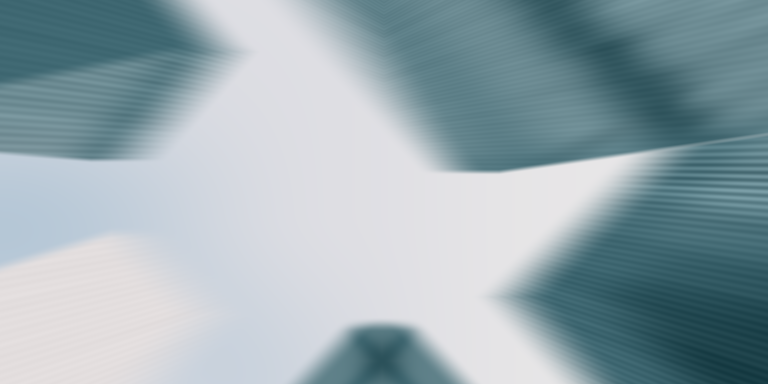
Give the GLSL for this background, as a WebGL 2 fragment shader.

```glsl
#version 300 es
precision highp float;

uniform vec2 u_resolution;
out vec4 fragColor;

#define VANISH_Y 0.575
#define STREAK_FREQ 85.0
#define STREAK_GAIN 0.05
#define SIDE_BLUR 0.22
#define EDGE_BLUR 0.008

const vec3 DEEP = vec3(0.08, 0.22, 0.25);
const vec3 TEAL = vec3(0.24, 0.40, 0.44);
const vec3 SLATE = vec3(0.43, 0.55, 0.58);
const vec3 MIST = vec3(0.69, 0.73, 0.76);
const vec3 SKY = vec3(0.87, 0.87, 0.89);
const vec3 SKY_BLUE = vec3(0.71, 0.78, 0.84);
const vec3 WARM = vec3(0.89, 0.87, 0.87);

float hash(vec2 p) {
    return fract(sin(dot(p, vec2(127.1, 311.7))) * 43758.5);
}

float noise(vec2 p) {
    vec2 i = floor(p), f = fract(p);
    f = f * f * (3.0 - 2.0 * f);
    return mix(mix(hash(i), hash(i + vec2(1, 0)), f.x),
               mix(hash(i + vec2(0, 1)), hash(i + vec2(1, 1)), f.x), f.y);
}

float bell(float x, float width) {
    return exp(-x * x / (width * width));
}

// 1 above the given height, 0 below
float above(float y, float height, float blur) {
    return smoothstep(-blur, blur, y - height);
}

// Fine floors fanning out from the middle of the canvas
float streaks(vec2 p) {
    float fan = (p.y - VANISH_Y) / (abs(p.x - 1.0) + 0.7);
    float wave = sin(fan * STREAK_FREQ * 6.2832);
    float grain = noise(vec2(p.x * 2.0, fan * STREAK_FREQ * 0.8)) - 0.5;
    return 0.45 * wave + 1.1 * grain;
}

vec3 skyColor(vec2 p) {
    vec3 c = mix(SKY, vec3(0.905, 0.9, 0.905), smoothstep(0.8, 1.5, p.x));
    float blue = (1.0 - smoothstep(0.0, 0.9, p.x)) * bell(p.y - 0.4, 0.32);
    blue += 0.45 * bell(p.x - 0.62, 0.3) * (1.0 - smoothstep(0.0, 0.45, p.y));
    return mix(c, SKY_BLUE, min(blue, 1.0));
}

// Pale block at the lower left
vec3 paleBlock(vec3 c, vec2 p, float streak) {
    float side = 0.68 - 0.95 * abs(p.y - 0.18) - p.x;
    float roof = min(0.392, 0.302 + 0.31 * p.x);
    float mask = smoothstep(0.0, 0.27, side) * (1.0 - above(p.y, roof, 0.02));
    return mix(c, WARM + 0.012 * streak, mask);
}

// Tower at the upper left, with a dark face over a grey one
vec3 leftTower(vec3 c, vec2 p, float streak) {
    float side = 0.682 - 0.88 * abs(p.y - 0.865) - p.x;
    float upper = above(p.y, min(0.78 + 0.19 * p.x, 0.868), 0.02);
    vec3 grey = mix(SLATE, MIST, 0.25 * (1.0 - smoothstep(0.58, 0.75, p.y)));
    grey = mix(grey, TEAL, 0.45 * bell(side - 0.19, 0.09));
    vec3 face = mix(grey, TEAL + 0.06 * (1.0 - p.y), upper);
    face += STREAK_GAIN * streak * mix(1.0, 0.35, upper);
    float fade = smoothstep(0.0, SIDE_BLUR, side);
    fade = mix(pow(fade, 0.7), fade, upper);
    return mix(c, face, fade * above(p.y, max(0.583, 0.602 - 0.08 * p.x), EDGE_BLUR));
}

// Tower at the upper right, crossed by a dark diagonal band
vec3 rightTower(vec3 c, vec2 p, float base, float streak) {
    float side = p.x - 0.67 - 0.93 * (1.0 - p.y);
    vec3 face = mix(SLATE, TEAL, 0.35 * bell(side - 0.3, 0.13));
    float ripple = noise(vec2(p.x * 3.0 + p.y * 2.0, p.y * 22.0 - p.x * 9.0)) - 0.5;
    float band = bell(p.x + p.y - 2.43 + 0.06 * ripple, 0.13);
    face = mix(face, mix(DEEP, TEAL, 0.4), 0.8 * band);
    face = mix(face, TEAL, 0.45 * bell(p.y - base, 0.05));
    face += 0.09 * ripple * smoothstep(1.2, 1.7, p.x) + 0.4 * STREAK_GAIN * streak;
    float blur = mix(0.19, 0.3, smoothstep(0.55, 1.0, p.y));
    return mix(c, face, smoothstep(0.0, blur, side) * above(p.y, base, EDGE_BLUR));
}

// Tower at the lower right, darkest toward the corner
vec3 lowerTower(vec3 c, vec2 p, float base, float streak) {
    float side = p.x - 1.225 - mix(0.9, 1.04, step(0.2266, p.y)) * abs(p.y - 0.2266);
    vec3 face = mix(TEAL, SLATE, 0.65 * smoothstep(0.25, 0.58, p.y));
    float corner = smoothstep(0.18, 0.5, side) * (1.0 - smoothstep(0.05, 0.42, p.y));
    face = mix(face, DEEP, 0.85 * corner);
    face = mix(face, TEAL, 0.5 * bell(side - 0.24, 0.1));
    float shine = smoothstep(1.5, 1.95, p.x) * bell(p.y - 0.53, 0.09);
    face += STREAK_GAIN * streak * (0.7 + 3.0 * shine);
    float mask = smoothstep(0.0, SIDE_BLUR, side) * (1.0 - above(p.y, base, EDGE_BLUR));
    return mix(c, face, mask);
}

// Small roof at the bottom with crossed beams
vec3 crossedRoof(vec3 c, vec2 p) {
    float across = abs(p.x - 0.995);
    float mask = smoothstep(0.0, 0.11, 0.115 + 0.95 * (0.16 - p.y) - across);
    mask *= 1.0 - above(p.y, 0.155, 0.02);
    float beams = bell(across - abs(p.y - 0.06), 0.035);
    vec3 roof = mix(SLATE, TEAL, 0.3 + 0.6 * beams);
    roof = mix(roof, DEEP, 0.5 * bell(length(vec2(across, p.y - 0.06)), 0.06));
    return mix(c, roof, mask);
}

void main() {
    vec2 p = gl_FragCoord.xy / u_resolution * vec2(2.0, 1.0);
    float streak = streaks(p);
    float base = 0.552 + 0.14 * max(p.x - 1.3, 0.0);

    vec3 color = skyColor(p);
    color = paleBlock(color, p, streak);
    color = leftTower(color, p, streak);
    color = lowerTower(color, p, base, streak);
    color = rightTower(color, p, base, streak);
    color = crossedRoof(color, p);
    fragColor = vec4(clamp(color, 0.0, 1.0), 1.0);
}
```
